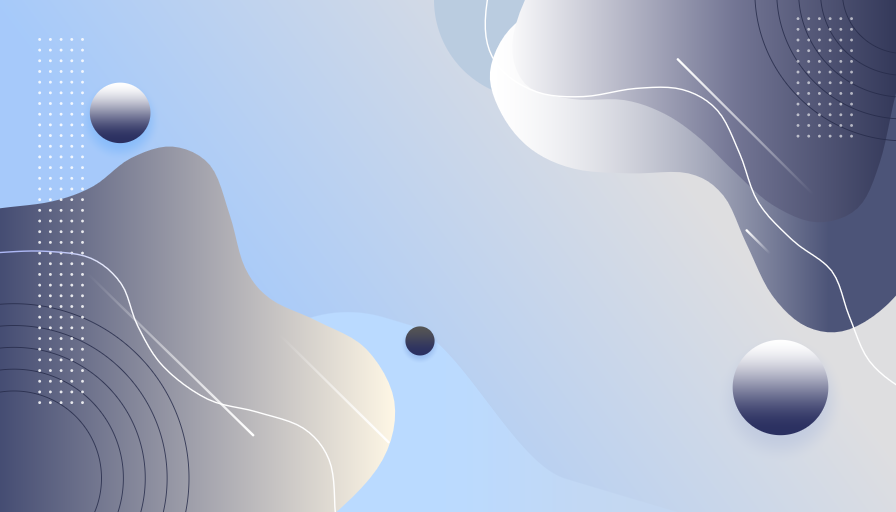
Reproduce this background procedurally as a Shadertoy shader.

```glsl
const vec2 LEFT_BLOB[18] = vec2[18](
    vec2(-.5, 2.54), vec2(0, 2.61), vec2(.45, 2.67), vec2(.8, 2.8), vec2(1.12, 3.04), vec2(1.48, 3.14),
    vec2(1.8, 2.98), vec2(1.97, 2.55), vec2(2.1, 2.1), vec2(2.32, 1.83), vec2(2.72, 1.64), vec2(3.14, 1.4),
    vec2(3.38, .95), vec2(3.28, .45), vec2(2.85, -.03), vec2(2.2, -.5), vec2(.6, -.8), vec2(-.8, .2));
const vec2 RIGHT_BLOB[18] = vec2[18](
    vec2(4.75, 4.38), vec2(4.37, 4.15), vec2(4.2, 3.78), vec2(4.3, 3.42), vec2(4.55, 3.12), vec2(4.92, 2.95),
    vec2(5.4, 2.91), vec2(5.9, 2.91), vec2(6.2, 2.72), vec2(6.4, 2.3), vec2(6.62, 1.86), vec2(6.92, 1.59),
    vec2(7.28, 1.57), vec2(7.68, 1.86), vec2(8, 2.4), vec2(8.4, 3.6), vec2(8, 5), vec2(5.7, 4.8));
const vec2 DARK_BLOB[18] = vec2[18](
    vec2(4.7, 4.7), vec2(4.4, 4.1), vec2(4.5, 3.68), vec2(4.9, 3.55), vec2(5.35, 3.54), vec2(5.7, 3.42),
    vec2(6, 3.21), vec2(6.3, 2.92), vec2(6.62, 2.64), vec2(7, 2.49), vec2(7.35, 2.61), vec2(7.54, 3),
    vec2(7.68, 3.6), vec2(7.85, 4.2), vec2(7.9, 4.8), vec2(7.4, 5.2), vec2(6.4, 5.3), vec2(5.4, 5.1));
const vec2 LEFT_THREAD[18] = vec2[18](
    vec2(-.4, 2.19), vec2(0, 2.23), vec2(.4, 2.24), vec2(.78, 2.18), vec2(1.04, 1.96), vec2(1.18, 1.6),
    vec2(1.4, 1.25), vec2(1.78, .97), vec2(2.2, .86), vec2(2.6, .72), vec2(2.82, .45), vec2(2.87, .05),
    vec2(2.85, -.4), vec2(2.4, -.9), vec2(1, -1), vec2(-.6, -.9), vec2(-1.2, .4), vec2(-.9, 1.8));
const vec2 RIGHT_THREAD[18] = vec2[18](
    vec2(4.24, 4.65), vec2(4.16, 4.15), vec2(4.28, 3.82), vec2(4.6, 3.61), vec2(5, 3.57), vec2(5.45, 3.64),
    vec2(5.85, 3.63), vec2(6.15, 3.45), vec2(6.34, 3.08), vec2(6.5, 2.66), vec2(6.8, 2.33), vec2(7.13, 2.07),
    vec2(7.28, 1.68), vec2(7.45, 1.3), vec2(7.75, 1.05), vec2(8.1, .9), vec2(9, 5.2), vec2(4.5, 5.1));

float pixelSize;

float fill(float d) { return clamp(.5 - d / pixelSize, 0., 1.); }
float stroke(float d, float halfWidth) { return fill(abs(d) - halfWidth); }

// Signed distance to a closed Catmull-Rom curve
float splineShape(vec2 p, vec2 knots[18]) {
    float dist = 1e3, side = 1.;
    vec2 a = knots[0];
    for (int i = 0; i < 18; i++) {
        vec2 k0 = knots[(i + 17) % 18], k1 = knots[i], k2 = knots[(i + 1) % 18], k3 = knots[(i + 2) % 18];
        for (int j = 1; j <= 6; j++) {
            float t = float(j) / 6.;
            vec2 b = k1 + .5 * t * (k2 - k0 + t * (2. * k0 - 5. * k1 + 4. * k2 - k3
                   + t * (3. * (k1 - k2) + k3 - k0)));
            vec2 e = b - a, w = p - a;
            dist = min(dist, length(w - e * clamp(dot(w, e) / dot(e, e), 0., 1.)));
            if ((a.y > p.y) != (b.y > p.y) && p.x < a.x + e.x * w.y / e.y) side = -side;
            a = b;
        }
    }
    return side * dist;
}

// Straight line fading from its bright end to its faint end
float streak(vec2 p, vec2 bright, vec2 faint) {
    vec2 e = faint - bright, w = p - bright;
    float h = clamp(dot(w, e) / dot(e, e), 0., 1.);
    return fill(length(w - e * h) - .01) * (1. - h);
}

// Five evenly spaced circles
float rings(vec2 p, vec2 center, float inner) {
    float r = length(p - center) - inner;
    float k = clamp(round(r / .1875), 0., 4.);
    return stroke(r - k * .1875, .004);
}

// Dot lattice growing right and up from its corner
float dots(vec2 p, vec2 corner, vec2 count) {
    vec2 q = (p - corner) / .0918;
    vec2 cell = clamp(round(q), vec2(0), count - 1.);
    return fill(length(q - cell) * .0918 - .012);
}

// Shaded ball over a soft shadow
void ball(inout vec3 color, vec2 p, vec2 center, float r, vec3 top, vec3 shadow) {
    vec2 q = (p - center) / r;
    color = mix(color, shadow, .75 * smoothstep(1.35, .75, length(q + vec2(0, .25))));
    vec3 body = mix(vec3(.17, .19, .38), top, smoothstep(-.9, 1.05, q.y));
    color = mix(color, body, fill((length(q) - 1.) * r));
}

void mainImage(out vec4 fragColor, in vec2 fragCoord) {
    vec2 p = fragCoord / iResolution.xy * vec2(7.68, 4.4);
    pixelSize = 4.4 / iResolution.y;
    vec3 white = vec3(1), ink = vec3(.15, .17, .29);

    // Diagonal backdrop
    float diagonal = dot(p, vec2(.8, .6));
    vec3 color = mix(vec3(.65, .79, .98), vec3(.87, .87, .88), clamp((diagonal - 2.6) / 3.8, 0., 1.));

    // Pale wave and top shade
    float left = max(3.3 - p.x, 0.);
    float crest = .3 * (5.8 - p.x) + .92 * (1. - smoothstep(3.5, 4.85, p.x)) - .47 * left * left;
    vec3 pale = mix(vec3(.73, .855, 1), vec3(.77, .845, .945), smoothstep(3.6, 5.6, p.x));
    color = mix(color, pale, fill((p.y - crest) * .75));
    color = mix(color, vec3(.73, .8, .88), fill(length(p - vec2(4.57, 4.4)) - .85));

    // Right blobs
    float fade = pow(clamp((p.x - 4.2) / 2.9, 0., 1.), 1.5);
    color = mix(color, mix(white, vec3(.3, .33, .47), fade), fill(splineShape(p, RIGHT_BLOB)));
    vec3 dusk = mix(white, vec3(.45, .46, .58), clamp((p.x - 4.3) / 2., 0., 1.));
    dusk = mix(dusk, vec3(.2, .22, .35), clamp((p.x - 6.3) / 1.4, 0., 1.));
    color = mix(color, dusk, fill(splineShape(p, DARK_BLOB)));

    // Left blob
    vec3 cream = mix(vec3(.27, .3, .45), vec3(1, .97, .9), clamp(p.x / 3.4, 0., 1.));
    color = mix(color, cream, fill(splineShape(p, LEFT_BLOB)));

    // Rings and dots
    color = mix(color, ink, .85 * max(rings(p, vec2(.12, .29), .75), rings(p, vec2(7.75, 4.47), .53)));
    color = mix(color, white, .85 * dots(p, vec2(.34, .94), vec2(5, 35)));
    color = mix(color, white, .6 * dots(p, vec2(6.84, 3.23), vec2(6, 12)));

    // Threads and streaks
    vec3 threadColor = mix(vec3(.68, .72, .96), white, smoothstep(.2, 1.3, p.x));
    color = mix(color, threadColor, stroke(splineShape(p, LEFT_THREAD), .006));
    color = mix(color, white, stroke(splineShape(p, RIGHT_THREAD), .006));
    color = mix(color, white, streak(p, vec2(2.17, .66), vec2(.75, 2.05)));
    color = mix(color, white, streak(p, vec2(3.33, .6), vec2(2.4, 1.52)));
    color = mix(color, white, streak(p, vec2(5.81, 3.89), vec2(6.97, 2.73)));
    color = mix(color, white, streak(p, vec2(6.4, 2.42), vec2(6.6, 2.22)));

    // Balls
    ball(color, p, vec2(1.03, 3.43), .26, white, vec3(.5, .72, .98));
    ball(color, p, vec2(3.6, 1.47), .125, vec3(.33), vec3(.58, .72, .93));
    ball(color, p, vec2(6.69, 1.07), .41, white, vec3(.74, .78, .87));
    fragColor = vec4(color, 1);
}
```
